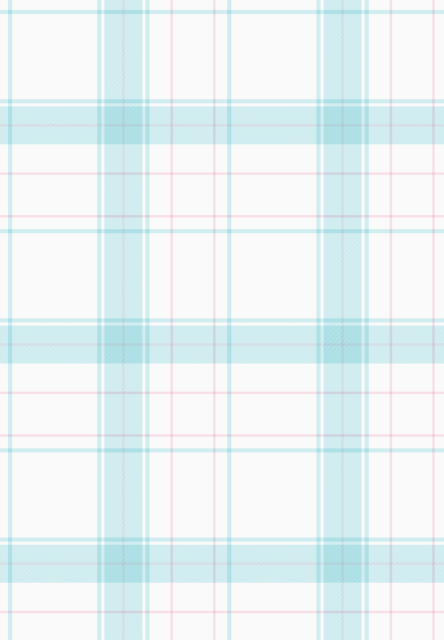
Reproduce this pattern procedurally as a WebGL 2 fragment shader.

```glsl
#version 300 es
precision highp float;
// Pastel plaid: aqua bands and thin aqua and pink stripes on off-white cloth.
// One stripe layout runs along both axes; the dyes multiply where they cross,
// and a faint, patchy diagonal twill breaks up the wide bands.
uniform vec2 u_resolution;
out vec4 fragColor;

const float REPEAT = 0.34245;              // side of one repeat, in canvas heights
const vec2 BAND_CENTRE = vec2(0.563, 0.572); // first band from left and top, in repeats
const vec3 CLOTH = vec3(0.98);
const vec3 AQUA = vec3(0.835, 0.947, 0.960);
const vec3 PINK = vec3(0.992, 0.895, 0.932);
const vec3 BLUSH = vec3(1.015, 0.945, 0.953);
const float BAND_HALF = 0.0865;
const float LINE_HALF = 0.0095;
const float PINK_HALF = 0.0057;

float hash(vec2 p) {
    return fract(sin(dot(p, vec2(127.1, 311.7))) * 43758.5453);
}

float noise(vec2 p) {
    vec2 i = floor(p), f = fract(p);
    f = f * f * (3.0 - 2.0 * f);
    float low = mix(hash(i), hash(i + vec2(1.0, 0.0)), f.x);
    float high = mix(hash(i + vec2(0.0, 1.0)), hash(i + vec2(1.0)), f.x);
    return mix(low, high, f.y);
}

// Coverage of a stripe at a given place in each repeat
float stripe(float t, float centre, float halfWidth, float soft) {
    float d = abs(fract(t - centre + 0.5) - 0.5);
    return 1.0 - smoothstep(halfWidth - soft, halfWidth + soft, d);
}

vec3 dye(vec3 tint, float cover) {
    return mix(vec3(1.0), tint, cover);
}

// Dye of all stripes along one axis; t = 0 is the middle of the wide band
vec3 stripes(float t, float farLine, float twill, float soft) {
    float band = stripe(t, 0.0, BAND_HALF, soft);
    float lines = stripe(t, -0.110, LINE_HALF, soft)
                + stripe(t, 0.483, LINE_HALF, soft)
                + stripe(t, 0.110, LINE_HALF, soft) * farLine;
    float pinks = stripe(t, 0.2205, PINK_HALF, soft)
                + stripe(t, 0.415, PINK_HALF, soft);
    float core = stripe(t, 0.0, PINK_HALF, soft);
    vec3 aqua = dye(AQUA, band * (1.0 + twill) + lines);
    return aqua * dye(PINK, pinks) * dye(BLUSH, core * (1.0 + 3.0 * twill));
}

void main() {
    // Position in repeats, measured from the upper left
    float side = REPEAT * u_resolution.y;
    vec2 fromCorner = vec2(gl_FragCoord.x, u_resolution.y - gl_FragCoord.y);
    vec2 t = fromCorner / side - BAND_CENTRE;
    float soft = 0.75 / side;

    // Fine diagonal weave, showing only in patches
    float patchiness = smoothstep(0.35, 0.8, noise(t * vec2(9.0, 11.0)));
    float twill = 0.07 * patchiness * sin(6.2832 * 46.0 * (t.x + t.y));

    // Only the upright bands have a thin line on their far side
    vec3 upright = stripes(t.x, 1.0, twill, soft);
    vec3 level = stripes(t.y, 0.0, twill, soft);
    fragColor = vec4(CLOTH * upright * level, 1.0);
}
```
